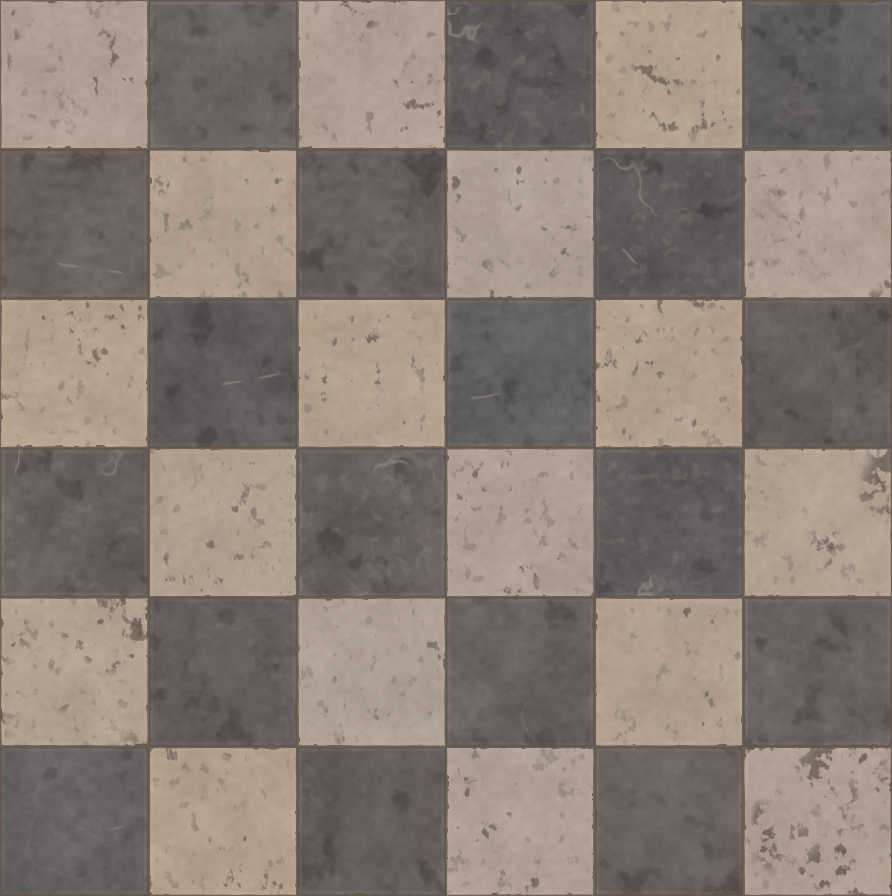
This texture is drawn by a Shadertoy shader. Its source:

```glsl
// Six by six checkerboard of worn cream and charcoal stone tiles with thin grout.

const float TILES = 6.0;
const vec3 CREAM = vec3(0.692, 0.628, 0.566);
const vec3 CHARCOAL = vec3(0.394, 0.371, 0.366);
const vec3 GROUT = vec3(0.385, 0.340, 0.305);
const vec3 PIT = vec3(0.37, 0.325, 0.29);
const vec3 MINERAL = vec3(0.58, 0.555, 0.54);

float hash(vec2 p) {
    return fract(sin(dot(p, vec2(127.1, 311.7))) * 43758.545);
}

float noise(vec2 p) {
    vec2 i = floor(p), f = fract(p);
    f = f * f * (3.0 - 2.0 * f);
    return mix(mix(hash(i), hash(i + vec2(1, 0)), f.x),
               mix(hash(i + vec2(0, 1)), hash(i + vec2(1, 1)), f.x), f.y);
}

float fbm(vec2 p) {
    float sum = 0.0, amp = 0.533;
    for (int i = 0; i < 4; i++) {
        sum += amp * noise(p);
        p = mat2(1.6, 1.2, -1.2, 1.6) * p + 7.3;
        amp *= 0.5;
    }
    return sum;
}

float segmentDist(vec2 p, vec2 a, vec2 b) {
    vec2 pa = p - a, ba = b - a;
    return length(pa - ba * clamp(dot(pa, ba) / dot(ba, ba), 0.0, 1.0));
}

// Cream stone: soft mottling, small flecks and a few clusters of deep pits
vec3 creamStone(vec2 p, vec2 id) {
    vec2 q = p + id * 5.17;
    float warmth = hash(id + 3.1) - 0.5;
    vec3 col = CREAM + warmth * vec3(0.025, 0.002, -0.03);
    col += 0.075 * (fbm(q * 4.0) - 0.5) + 0.06 * (fbm(q * 22.0) - 0.5);
    float worn = step(0.68, hash(id + 8.4));
    float cluster = smoothstep(0.48, 0.68, fbm(q * 2.8 + 11.0));
    float fleck = smoothstep(0.64, 0.77, fbm(q * vec2(17.0, 13.0) + 4.0));
    float pits = smoothstep(0.57, 0.68, fbm(q * 12.0 + 31.0)) * cluster * worn;
    col = mix(col, PIT, fleck * (0.25 + 0.4 * cluster));
    return mix(col, PIT, 0.72 * pits);
}

// Charcoal stone: cloudy tone, pale mineral veins and sparse scratches
vec3 charcoalStone(vec2 p, vec2 id) {
    vec2 q = p + id * 6.31;
    float warmth = hash(id + 5.6) - 0.5;
    float shade = hash(id + 1.9) - 0.5;
    vec3 col = CHARCOAL + warmth * vec3(0.038, 0.0, -0.012) + 0.026 * shade;
    col += 0.10 * (fbm(q * 3.5) - 0.5) + 0.07 * (fbm(q * 18.0) - 0.5);
    float stain = smoothstep(0.60, 0.78, fbm(q * 6.0 + 23.0));
    col -= 0.06 * stain;
    float ridge = 1.0 - abs(2.0 * fbm(q * 3.0 + 9.0) - 1.0);
    float patches = smoothstep(0.54, 0.72, fbm(q * 2.2 + 17.0));
    float veined = mix(0.15, 0.6, step(0.6, hash(id + 7.7)));
    col = mix(col, MINERAL, smoothstep(0.93, 1.0, ridge) * patches * veined);
    float grain = smoothstep(0.60, 0.76, fbm(q * 14.0 + 41.0));
    col = mix(col, MINERAL, grain * 0.35 * veined);
    // One faint, broken scratch on some tiles
    vec2 start = vec2(hash(id + 2.2), hash(id + 4.7)) * 0.5 + 0.1;
    float angle = 1.8 * hash(id + 6.3) - 0.9;
    vec2 end = start + 0.42 * vec2(cos(angle), sin(angle));
    float d = segmentDist(p + 0.03 * (fbm(q * 5.0) - 0.5), start, end);
    float scratch = (1.0 - smoothstep(0.003, 0.013, d)) * step(0.64, hash(id + 9.8));
    return mix(col, MINERAL, 0.55 * scratch * smoothstep(0.3, 0.6, noise(q * 9.0)));
}

void mainImage(out vec4 fragColor, in vec2 fragCoord) {
    vec2 grid = fragCoord / iResolution.xy * TILES;
    float px = TILES / min(iResolution.x, iResolution.y);
    vec2 id = floor(grid), p = fract(grid);

    // The lower left tile is charcoal
    bool isCream = mod(id.x + id.y, 2.0) > 0.5;
    vec3 col;
    if (isCream) col = creamStone(p, id);
    else col = charcoalStone(p, id);

    // Worn border: a faint pale rim inside a slightly uneven grout line
    vec2 toEdge = min(p, 1.0 - p);
    float edge = min(toEdge.x, toEdge.y);
    float rim = 1.0 - smoothstep(0.006, 0.006 + px, abs(edge - 0.022));
    col += rim * (isCream ? vec3(0.022, 0.012, 0.004) : vec3(0.032, 0.026, 0.019));
    float chip = smoothstep(0.64, 0.78, fbm(grid * 15.0 + 3.0));
    float halfWidth = 0.007 + 0.004 * noise(grid * 12.0) + 0.012 * chip;
    float joint = 1.0 - smoothstep(halfWidth - 0.5 * px, halfWidth + 0.5 * px, edge);
    col = mix(col, GROUT, joint * 0.85);

    fragColor = vec4(clamp(col, 0.0, 1.0), 1.0);
}
```
